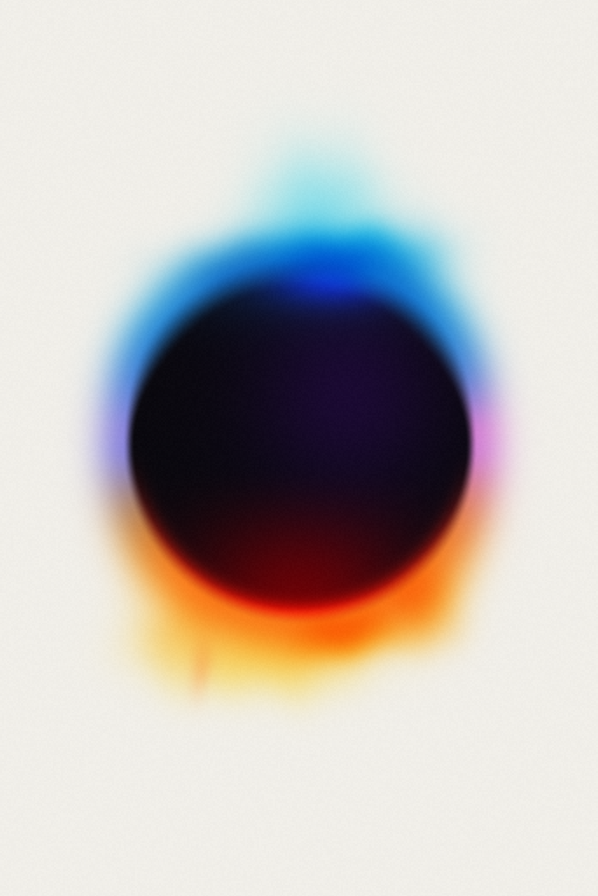
A Shadertoy shader for this background:

```glsl
// A dark, soft-edged disc on warm paper, ringed by bleeding colour:
// blue above, violet at the sides, red and amber below. Soft patches of
// ink add up as absorption, and the paper is dimmed by exp(-ink).

const vec3 PAPER = vec3(0.942, 0.934, 0.912);
const vec2 DISC_CENTER = vec2(0.002, 0.006); // in canvas widths from the middle
const float DISC_RADIUS = 0.287;

float hash(vec2 cell) {
    vec3 k = fract(vec3(cell.xyx) * 0.1031);
    k += dot(k, k.yzx + 33.33);
    return fract((k.x + k.y) * k.z);
}

// Elliptic bell with its peak of 1 at the center
float bell(vec2 p, vec2 center, vec2 size) {
    vec2 d = (p - center) / size;
    return exp(-dot(d, d));
}

// Layered sines that bend the outer wisps
vec2 drift(vec2 p) {
    return vec2(sin(p.y * 7.0 + p.x * 2.0) + 0.5 * sin(p.y * 13.0 - p.x * 5.0),
                sin(p.x * 8.0 + 1.0) + 0.5 * sin(p.x * 17.0 + p.y * 3.0));
}

// Absorption of the even ring, coloured by its direction
vec3 ringInk(vec2 dir, float dist, float top, float low) {
    vec3 violet = vec3(0.55, 0.58, 0.06);
    vec3 magenta = vec3(0.14, 0.62, 0.10);
    vec3 side = mix(violet, magenta, smoothstep(-0.4, 0.8, dir.x));
    vec3 ink = side * (1.0 - top - low)
             + vec3(1.90, 0.60, 0.10) * top
             + vec3(0.00, 0.62, 1.90) * low;
    float width = 0.18 + 0.02 * (top + low);
    float reach = max(dist, 0.0) / width;
    return ink * exp(-reach * reach);
}

// Blue plume and its shoulders
vec3 plumeInk(vec2 p) {
    return vec3(0.55, 0.07, 0.00) * bell(p, vec2(0.09, 1.32), vec2(0.30, 0.36))
         + vec3(3.20, 0.42, 0.02) * bell(p, vec2(0.23, 1.07), vec2(0.30, 0.14))
         + vec3(0.80, 0.20, 0.03) * bell(p, vec2(0.60, 0.98), vec2(0.26, 0.26))
         + vec3(0.60, 0.20, 0.06) * bell(p, vec2(-0.36, 1.00), vec2(0.36, 0.15));
}

// Amber fringe, with one faint drip at the left
vec3 fringeInk(vec2 p) {
    return vec3(0.00, 0.10, 0.75) * bell(p, vec2(-0.22, -1.25), vec2(0.46, 0.20))
         + vec3(0.00, 0.45, 2.10) * bell(p, vec2(0.24, -1.10), vec2(0.28, 0.12))
         + vec3(0.00, 0.35, 1.30) * bell(p, vec2(0.72, -0.92), vec2(0.20, 0.19))
         + vec3(0.00, 0.14, 0.65) * bell(p, vec2(-0.66, -1.04), vec2(0.27, 0.23))
         + vec3(0.00, 0.13, 0.20) * bell(p, vec2(-0.57, -1.30), vec2(0.06, 0.16));
}

// Inside of the disc: near black with violet, blue and red light
vec3 discColor(vec2 p, float dist, float low) {
    vec3 color = vec3(0.038, 0.032, 0.055);
    color += vec3(0.065, 0.005, 0.140) * bell(p, vec2(0.28, 0.30), vec2(0.55, 0.62));
    color += vec3(0.000, 0.080, 0.570) * bell(p, vec2(0.20, 0.97), vec2(0.36, 0.15));
    color += vec3(0.000, 0.080, 0.150) * bell(p, vec2(0.00, 1.00), vec2(0.90, 0.28));
    float glow = smoothstep(0.10, 0.95, -p.y) * exp(-p.x * p.x / 0.45);
    color += vec3(0.380, -0.025, -0.035) * glow;
    float rim = dist / 0.075;
    color += vec3(0.520, 0.060, 0.000) * low * exp(-rim * rim);
    return max(color, 0.0);
}

void mainImage(out vec4 fragColor, in vec2 fragCoord) {
    // Keep the 2:3 layout centered on any canvas
    float unit = min(iResolution.x, iResolution.y / 1.5);
    vec2 canvas = (fragCoord - 0.5 * iResolution.xy) / unit;
    vec2 p = (canvas - DISC_CENTER) / DISC_RADIUS;

    float radius = length(p);
    float dist = radius - 1.0;
    vec2 dir = p / max(radius, 0.001);
    float top = smoothstep(0.05, 0.75, dir.y);
    float low = smoothstep(0.0, 0.8, -dir.y);

    // Inks on paper
    vec2 bent = p + 0.022 * drift(p);
    vec3 ink = ringInk(dir, dist, top, low) + plumeInk(bent) + fringeInk(bent);
    vec3 color = PAPER * exp(-ink);
    color.r += 0.04 * low * (1.0 - exp(-ink.b));

    // Disc, with a softer edge above and below than at the sides
    float softness = 0.035 + 0.065 * top + 0.02 * low;
    float cover = 1.0 - smoothstep(-softness, softness, dist);
    color = mix(color, discColor(p, dist, low), cover);

    // Fine paper grain
    float grain = hash(floor(canvas * 342.0) + 500.0) - 0.5;
    color += 0.014 * grain;

    fragColor = vec4(clamp(color, 0.0, 1.0), 1.0);
}
```
